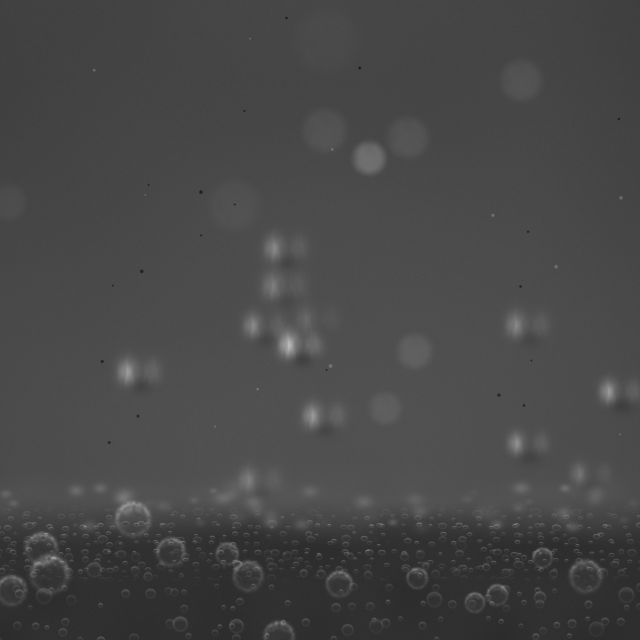
Write a Shadertoy shader that draws this texture.

```glsl
// Draws grey rising bubbles, blurred in still liquid above a dark bed of small sharp bubbles.

float hash(vec2 p) {
    vec3 q = fract(vec3(p.xyx) * 0.1031);
    q += dot(q, q.yzx + 33.33);
    return fract((q.x + q.y) * q.z);
}

float noise(vec2 p) {
    vec2 cell = floor(p), f = fract(p);
    f = f * f * (3.0 - 2.0 * f);
    vec2 e = vec2(0.0, 1.0);
    return mix(mix(hash(cell), hash(cell + e.yx), f.x),
               mix(hash(cell + e.xy), hash(cell + e.yy), f.x), f.y);
}

float gauss(vec2 p, vec2 size) {
    vec2 q = p / size;
    return exp(-dot(q, q));
}

// Out-of-focus disc with a faint mottled surface
float softDisc(vec2 p, float radius) {
    float body = 1.0 - smoothstep(radius * 0.6, radius * 1.2, length(p));
    return body * (0.8 + 0.4 * noise(p * vec2(90.0, 45.0) + 20.0));
}

// Blurred bubble: bright left lobe, dim right lobe and a shadow beneath
float lobePair(vec2 p, float size) {
    vec2 lobe = size * vec2(0.85, 1.15);
    float streaks = 0.8 + 0.4 * noise(p * vec2(320.0, 60.0) + 40.0);
    float lit = gauss(p, lobe) + 0.36 * gauss(p - vec2(0.039, 0.0), lobe);
    return lit * streaks - 0.2 * gauss(p - vec2(0.02, -0.022), vec2(0.022, 0.012));
}

// Sharp bubble: rim lit from above plus an inner reflected arc
float bubble(vec2 p, float radius, float pixel) {
    float d = length(p);
    float up = p.y / max(d, 0.0001);
    float width = max(radius * 0.15, pixel * 0.75);
    float rim = exp(-pow((d - radius * 0.9) / width, 2.0));
    float arc = exp(-pow((d - radius * 0.6) / width, 2.0)) * smoothstep(0.3, 1.0, up);
    float fill = 1.0 - smoothstep(radius * 0.8, radius, d);
    return rim * (0.35 + 0.65 * smoothstep(-0.4, 0.9, up)) + 0.45 * arc + 0.12 * fill;
}

// One jittered bubble per grid cell, kept with a given probability
float bubbleLayer(vec2 p, float cells, float seed, float keep, float pixel) {
    vec2 grid = p * cells, id = floor(grid) + seed;
    float pick = hash(id + 9.1);
    float radius = mix(0.12, 0.3, pow(hash(id + 3.7), 2.0));
    vec2 centre = mix(vec2(radius + 0.1), vec2(0.9 - radius), vec2(hash(id), hash(id + 5.3)));
    float glow = mix(0.45, 1.0, hash(id + 12.6));
    return bubble((fract(grid) - centre) / cells, radius / cells, pixel) * glow * step(pick, keep);
}

// Scattered tiny specks
float specks(vec2 p, float cells, float seed, float keep, float pixel) {
    vec2 grid = p * cells, id = floor(grid) + seed;
    vec2 centre = 0.2 + 0.6 * vec2(hash(id), hash(id + 4.4));
    float radius = mix(0.0008, 0.0024, hash(id + 8.8));
    float d = length(fract(grid) - centre) / cells;
    return (1.0 - smoothstep(radius - pixel * 0.5, radius + pixel, d)) * step(hash(id + 2.2), keep);
}

// Position, radius, brightness
const vec4 DISCS[9] = vec4[9](
    vec4(0.577, 0.753, 0.027, 0.14), vec4(0.508, 0.796, 0.036, 0.045), vec4(0.638, 0.785, 0.034, 0.05),
    vec4(0.815, 0.874, 0.034, 0.05), vec4(0.367, 0.678, 0.042, 0.025), vec4(0.013, 0.684, 0.030, 0.03),
    vec4(0.510, 0.935, 0.052, 0.015), vec4(0.648, 0.451, 0.029, 0.06), vec4(0.602, 0.362, 0.027, 0.05));

// Position, lobe size, brightness
const vec4 LOBES[12] = vec4[12](
    vec4(0.428, 0.612, 0.017, 0.20), vec4(0.426, 0.553, 0.019, 0.16), vec4(0.395, 0.491, 0.016, 0.20),
    vec4(0.478, 0.501, 0.017, 0.09), vec4(0.451, 0.461, 0.017, 0.36), vec4(0.488, 0.350, 0.016, 0.24),
    vec4(0.199, 0.419, 0.017, 0.26), vec4(0.806, 0.492, 0.017, 0.19), vec4(0.951, 0.388, 0.015, 0.26),
    vec4(0.807, 0.307, 0.014, 0.22), vec4(0.388, 0.250, 0.016, 0.15), vec4(0.905, 0.260, 0.014, 0.13));

// Position, radius
const vec3 BUBBLES[14] = vec3[14](
    vec3(0.078, 0.102, 0.031), vec3(0.018, 0.077, 0.024), vec3(0.267, 0.137, 0.023), vec3(0.388, 0.099, 0.024),
    vec3(0.530, 0.087, 0.021), vec3(0.915, 0.099, 0.026), vec3(0.652, 0.096, 0.017), vec3(0.777, 0.070, 0.017),
    vec3(0.436, 0.005, 0.024), vec3(0.065, 0.142, 0.026), vec3(0.355, 0.134, 0.018), vec3(0.208, 0.188, 0.028),
    vec3(0.742, 0.058, 0.016), vec3(0.848, 0.128, 0.016));

void mainImage(out vec4 fragColor, in vec2 fragCoord) {
    vec2 uv = fragCoord / iResolution.xy;
    float pixel = 1.0 / iResolution.y;

    // Liquid backdrop, darker toward the top and sides
    float side = uv.x - 0.52;
    float grey = 0.312 - 0.04 * smoothstep(0.35, 1.0, uv.y) - 0.09 * side * side;
    grey += 0.012 * (noise(uv * 6.0) - 0.5);
    grey += 0.025 * gauss(vec2(0.0, uv.y - 0.225), vec2(1.0, 0.03)) * noise(uv * vec2(22.0, 30.0));

    // Dark bed with an uneven blurred horizon
    float edge = uv.y + 0.02 * (noise(uv * vec2(18.0, 12.0)) - 0.5);
    float bed = 1.0 - smoothstep(0.145, 0.225, edge);
    grey = mix(grey, 0.172 + 0.02 * noise(uv * 14.0), bed);

    // Blurred bubbles
    for (int i = 0; i < 9; i++) grey += DISCS[i].w * softDisc(uv - DISCS[i].xy, DISCS[i].z);
    for (int i = 0; i < 12; i++) grey += LOBES[i].w * lobePair(uv - LOBES[i].xy, LOBES[i].z);

    // Soft glints along the horizon
    for (int i = 0; i < 48; i++) {
        vec2 key = vec2(float(i), 17.0);
        vec2 spot = vec2(hash(key), 0.175 + 0.065 * hash(key + 31.0));
        float size = mix(0.005, 0.014, hash(key + 57.0));
        grey += mix(0.02, 0.12, hash(key + 83.0)) * gauss(uv - spot, size * vec2(1.1, 0.8));
    }

    // Sharp bubbles: small ones scattered, flatter and denser near the horizon
    float low = 1.0 - smoothstep(0.12, 0.17, uv.y);
    float far = smoothstep(0.08, 0.13, uv.y) * (1.0 - smoothstep(0.18, 0.215, uv.y));
    float small = bubbleLayer(uv, 23.0, 11.0, 0.3, pixel) + bubbleLayer(uv + 0.013, 38.0, 47.0, 0.45, pixel);
    float dense = bubbleLayer(uv * vec2(1.0, 1.4), 34.0, 71.0, 0.75, pixel)
                + bubbleLayer(uv * vec2(1.0, 1.4) + 0.01, 52.0, 93.0, 0.7, pixel);
    grey += 0.13 * low * small + 0.15 * far * dense;
    for (int i = 0; i < 14; i++) {
        vec2 local = uv - BUBBLES[i].xy;
        float sparkle = 0.6 + 0.8 * noise(uv * 220.0);
        grey += 0.19 * sparkle * bubble(local, BUBBLES[i].z, pixel);
    }

    // Dust, stray glints and grain
    float clear = smoothstep(0.25, 0.32, uv.y);
    grey -= 0.16 * clear * specks(uv, 15.0, 5.0, 0.14, pixel);
    grey += 0.14 * clear * specks(uv, 11.0, 64.0, 0.08, pixel);
    grey += 0.008 * (hash(floor(uv * 512.0)) - 0.5);
    fragColor = vec4(vec3(clamp(grey, 0.0, 1.0)), 1.0);
}
```
